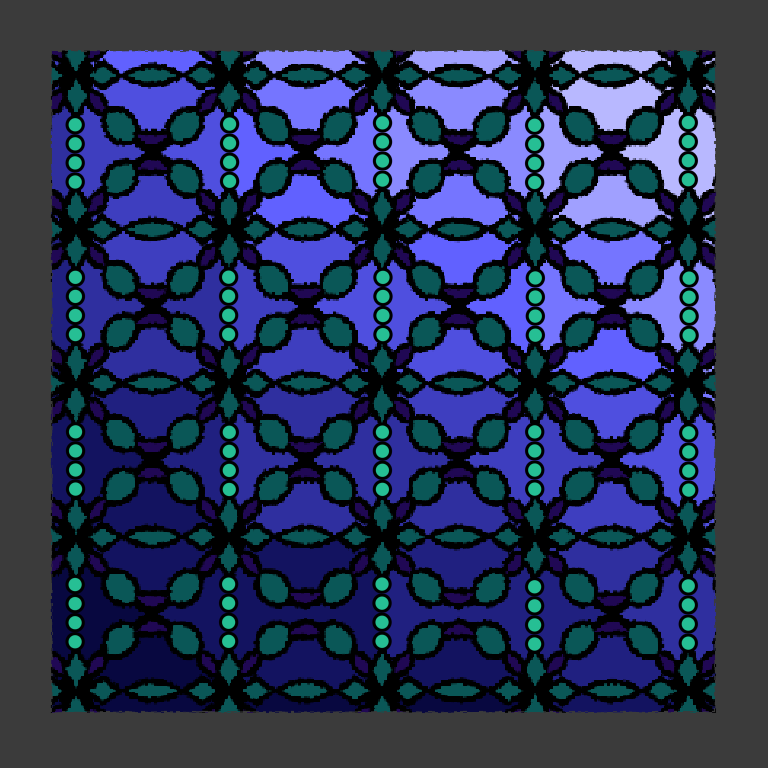
A WebGL 2 fragment shader for this pattern:

```glsl
#version 300 es
precision highp float;
// A square lattice of linked leaves, buds and diamonds with strings of beads,
// drawn as folded distance shapes with ragged black outlines over flat blue
// panes, which step from dark at the lower left to pale at the upper right.

uniform vec2 u_resolution;
out vec4 outColor;

const vec2 PANEL_MIN = vec2(0.0675, 0.0730);
const vec2 PANEL_MAX = vec2(0.9310, 0.9335);
const vec2 FIRST_STAR = vec2(0.0990, 0.1005);  // centre of the lowest left star
const vec2 PERIOD = vec2(0.1993, 0.2003);
const float OUTLINE = 0.037;       // in repeats, as are the sizes below
const float GRID = 48.0;           // ragged steps per repeat
const float RAGGED = 0.014;
const float BEAD_RADIUS = 0.043;
const float BEAD_RIM = 0.020;
const float BEAD_SPACING = 0.124;
const float PANE_LEVELS = 10.0;
const vec3 BORDER = vec3(0.23);
const vec3 BLACK = vec3(0.0);
const vec3 TEAL = vec3(0.04, 0.34, 0.34);
const vec3 PURPLE = vec3(0.125, 0.03, 0.33);
const vec3 BEAD = vec3(0.15, 0.75, 0.58);

float hash(vec2 p) {
    return fract(sin(dot(p, vec2(127.1, 311.7))) * 43758.5453);
}

// Pointed lens along x, with half length and half width.
float lens(vec2 v, float halfLength, float halfWidth) {
    float r = (halfLength * halfLength + halfWidth * halfWidth) / (2.0 * halfWidth);
    return length(vec2(v.x, abs(v.y) + r - halfWidth)) - r;
}

float diamond(vec2 v, vec2 size) {
    v = abs(v) / size;
    return (v.x + v.y - 1.0) * size.x * size.y / length(size);
}

float segment(vec2 p, vec2 a, vec2 b) {
    vec2 along = b - a;
    return length(p - a - along * clamp(dot(p - a, along) / dot(along, along), 0.0, 1.0));
}

// Turns v so that the given direction lies along x.
vec2 align(vec2 v, vec2 direction) {
    direction = normalize(direction);
    return vec2(dot(v, direction), direction.x * v.y - direction.y * v.x);
}

float fill(float d, float pixel) {
    return 1.0 - smoothstep(-0.7 * pixel, 0.7 * pixel, d);
}

// Flat blue of one pane, from its centre on the canvas.
vec3 paneColor(vec2 centre) {
    vec2 t = (centre - vec2(0.198, 0.154)) / vec2(0.599, 0.703);
    float level = 5.0 * t.y + (2.0 + 3.0 * t.y) * t.x + 0.5 * (hash(centre * 9.0) - 0.5);
    level = clamp(floor(level + 0.5), 0.0, PANE_LEVELS);
    float red = 0.03 + 0.043 * level + 0.0026 * level * level;
    return vec3(red, red, min(0.25 + 0.125 * level, 1.0));
}

void main() {
    vec2 uv = gl_FragCoord.xy / u_resolution;
    vec2 p = (uv - FIRST_STAR) / PERIOD;
    float pixel = 1.0 / (min(u_resolution.x, u_resolution.y) * PERIOD.x);

    // Softly stepped coordinates, folded into one quarter of a repeat
    vec2 g = p * GRID;
    vec2 stepped = (floor(g) + smoothstep(0.2, 0.8, fract(g))) / GRID;
    vec2 star = floor(stepped + 0.5);
    vec2 fromStar = stepped - star;
    vec2 q = abs(fromStar);
    float rough = (hash(floor(g + 0.5)) - 0.5) * RAGGED;

    // Panes: half octagons inside the rings, side panes along the beads
    vec2 side = vec2(fromStar.x < 0.0 ? -1.0 : 1.0, fromStar.y < 0.0 ? -1.0 : 1.0);
    bool beadPane = q.y > min(q.x + 0.03, 0.44);
    vec2 centre = star + side * (beadPane ? vec2(0.25, 0.5) : vec2(0.5, 0.27));
    vec3 color = paneColor(FIRST_STAR + centre * PERIOD);

    // The two middle crossings of the lowest row stand open
    vec2 crossing = floor(p);
    bool isOpen = crossing.y == 0.0 && abs(crossing.x - 1.5) < 1.0;
    float joinY = isOpen ? 0.44 : 0.50;
    float budY = isOpen ? 0.40 : 0.42;

    // Leaves and diamonds
    float leaves = lens(align(q - vec2(0.29, 0.33), vec2(1.0, 1.05)), 0.115, 0.078);
    leaves = min(leaves, lens(q - vec2(0.5, 0.0), 0.15, 0.042));
    leaves = min(leaves, diamond(q - vec2(0.0, 0.135), vec2(0.065, 0.105)));
    leaves = min(leaves, diamond(q - vec2(0.175, 0.0), vec2(0.085, 0.060)));

    // Purple buds by the star and at the crossing
    float buds = lens(align(q - vec2(0.135, 0.175), vec2(0.8, 1.0)), 0.075, 0.030);
    vec2 bent = q - vec2(0.5, budY);
    bent.y += 3.0 * bent.x * bent.x;
    buds = min(buds, lens(bent, 0.10, 0.030));

    // Black outlines, star heart and crossing arms
    float dark = min(leaves, buds) - OUTLINE;
    dark = min(dark, length(q) - 0.13);
    dark = min(dark, segment(q, vec2(0.36, 0.40), vec2(0.5, joinY)) - 0.03);
    color = mix(color, BLACK, fill(dark + rough, pixel));
    color = mix(color, PURPLE, fill(buds + rough, pixel));
    color = mix(color, TEAL, fill(leaves + rough, pixel));

    // Strings of four round beads, each string a little displaced
    vec2 stringId = vec2(floor(p.x + 0.5), floor(p.y));
    vec2 b = p - stringId - vec2(0.0, 0.5);
    b -= vec2(0.012, 0.02) * (vec2(hash(stringId), hash(stringId + 7.3)) - 0.5);
    b.y -= BEAD_SPACING * (clamp(floor(b.y / BEAD_SPACING), -2.0, 1.0) + 0.5);
    float bead = length(b) - BEAD_RADIUS;
    color = mix(color, BLACK, fill(bead - BEAD_RIM, pixel));
    color = mix(color, BEAD, fill(bead, pixel));

    // Slightly worn panel edge on a grey border
    vec2 inset = abs(uv - 0.5 * (PANEL_MIN + PANEL_MAX)) - 0.5 * (PANEL_MAX - PANEL_MIN);
    float edge = max(inset.x, inset.y) / PERIOD.x + rough;
    outColor = vec4(mix(BORDER, color, fill(edge, pixel)), 1.0);
}
```
